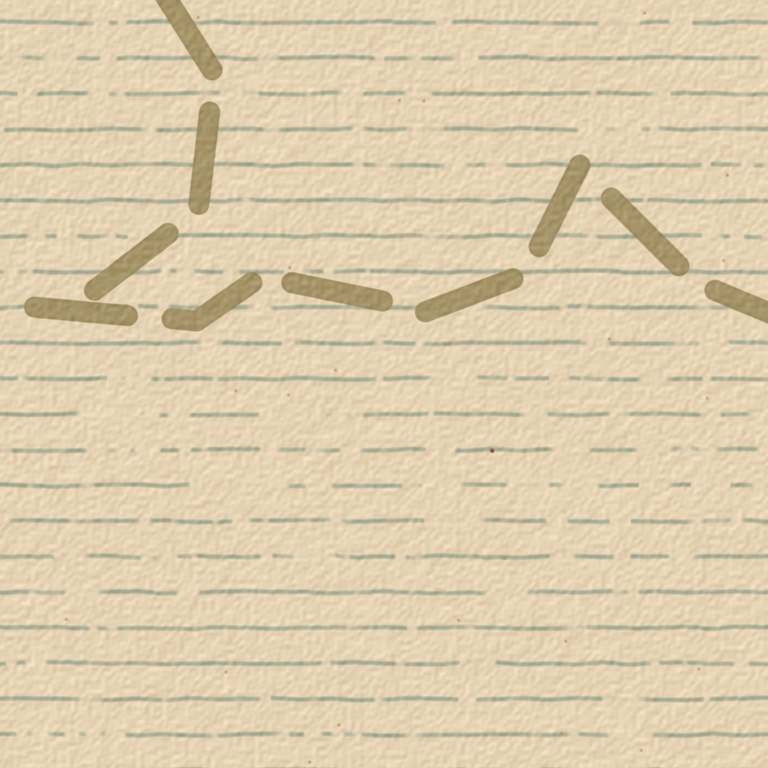
Reproduce this texture procedurally as a WebGL 2 fragment shader.

```glsl
#version 300 es
precision highp float;

uniform vec2 u_resolution;
out vec4 fragColor;

// Colours
const vec3 PAPER = vec3(0.902, 0.828, 0.703);
const vec3 RULE_INK = vec3(0.635, 0.660, 0.570);
const vec3 DASH_INK = vec3(0.630, 0.560, 0.385);
const vec3 SPECK_RED = vec3(0.55, 0.22, 0.16);
const vec3 SPECK_TAN = vec3(0.72, 0.52, 0.36);

// Ruled lines, measured down from the top edge
const float RULE_FIRST = 0.0292;
const float RULE_SPACING = 0.04637;
const float RULE_HALF_WIDTH = 0.0027;
const float RULE_WOBBLE = 0.0030;
const float RULE_WEAR = 0.29;
const float RULE_WEAR_MIDDLE = 0.12;

// Marker dashes
const float DASH_RADIUS = 0.0137;
const float DASH_OPACITY = 0.92;
const float DASH_RIM = 0.025;

// Paper surface
const float GRAIN_CELLS = 175.0;
const float GRAIN_DEPTH = 0.14;
const float SPECK_CELLS = 28.0;
const float SPECK_CHANCE = 0.035;
const vec2 RED_SPECK = vec2(0.641, 0.413);

// Each dash holds both ends of a stroke: start.xy, end.xy
const int DASH_COUNT = 11;
const vec4 DASHES[DASH_COUNT] = vec4[](
    vec4(0.207, 1.018, 0.276, 0.909),
    vec4(0.273, 0.854, 0.259, 0.734),
    vec4(0.219, 0.696, 0.123, 0.622),
    vec4(0.045, 0.600, 0.166, 0.589),
    vec4(0.224, 0.585, 0.256, 0.582),
    vec4(0.256, 0.582, 0.328, 0.632),
    vec4(0.380, 0.632, 0.498, 0.608),
    vec4(0.554, 0.594, 0.668, 0.637),
    vec4(0.755, 0.785, 0.702, 0.679),
    vec4(0.796, 0.742, 0.884, 0.654),
    vec4(0.931, 0.622, 1.020, 0.585));

float hash(vec2 cell) {
    uvec2 q = uvec2(ivec2(cell)) * uvec2(1597u, 3812u) + 7919u;
    uint n = (q.x ^ (q.y * 2654u)) * 747796u + q.y;
    n = (n ^ (n >> 15)) * 739982445u;
    n = (n ^ (n >> 13)) * 277803737u;
    return float((n ^ (n >> 16)) >> 8) / 16777216.0;
}

float noise(vec2 p) {
    vec2 i = floor(p), f = fract(p);
    f = f * f * (3.0 - 2.0 * f);
    return mix(mix(hash(i), hash(i + vec2(1, 0)), f.x),
               mix(hash(i + vec2(0, 1)), hash(i + vec2(1, 1)), f.x), f.y);
}

float paperHeight(vec2 p) {
    return 0.65 * noise(p * GRAIN_CELLS) + 0.35 * noise(p * GRAIN_CELLS * 0.52 + 31.0);
}

float segmentDistance(vec2 p, vec2 a, vec2 b) {
    vec2 pa = p - a, ba = b - a;
    return length(pa - ba * clamp(dot(pa, ba) / dot(ba, ba), 0.0, 1.0));
}

// Coverage of the worn, slightly wavering ruled lines
float ruleCoverage(vec2 p, float soft) {
    float level = (1.0 - p.y - RULE_FIRST) / RULE_SPACING;
    float row = round(level);
    float lane = row * 7.0 + 40.0;
    float waver = (noise(vec2(p.x * 28.0, lane + 3.0)) - 0.5) * RULE_WOBBLE;
    float d = abs((level - row) * RULE_SPACING + waver) - RULE_HALF_WIDTH;
    float ink = 0.62 * noise(vec2(p.x * 26.0, lane)) + 0.38 * noise(vec2(p.x * 75.0, lane + 1.0));
    float middle = exp(-pow((row - 12.0) / 3.5, 2.0));
    float wear = RULE_WEAR + RULE_WEAR_MIDDLE * middle;
    float blot = 0.72 + 0.4 * noise(p * vec2(110.0, 160.0));
    return smoothstep(soft, -soft, d) * smoothstep(wear - 0.07, wear + 0.09, ink) * min(blot, 1.0);
}

void main() {
    vec2 p = gl_FragCoord.xy / u_resolution;
    float pixel = 1.0 / min(u_resolution.x, u_resolution.y);
    float soft = max(0.0014, 0.75 * pixel);

    vec3 color = mix(PAPER, RULE_INK, ruleCoverage(p, soft * 1.5));

    // Scattered fibres and one red fleck
    vec2 cell = floor(p * SPECK_CELLS);
    vec2 jitter = 0.2 + 0.6 * vec2(hash(cell + 101.0), hash(cell + 211.0));
    float speck = length(p - (cell + jitter) / SPECK_CELLS);
    float present = step(hash(cell + 307.0), SPECK_CHANCE);
    color = mix(color, SPECK_TAN, 0.65 * present * smoothstep(0.0035, 0.0005, speck));
    color = mix(color, SPECK_RED, 0.85 * smoothstep(0.0042, 0.0012, length(p - RED_SPECK)));

    // Translucent dashes, a touch darker at the rim
    float d = 1.0;
    for (int i = 0; i < DASH_COUNT; i++)
        d = min(d, segmentDistance(p, DASHES[i].xy, DASHES[i].zw));
    d -= DASH_RADIUS;
    float rim = smoothstep(-0.006, -0.001, d);
    color = mix(color, DASH_INK - DASH_RIM * rim, DASH_OPACITY * smoothstep(soft, -soft, d));

    // Embossed grain lit from the upper left
    vec2 toLight = vec2(-0.0022, 0.0026);
    float relief = paperHeight(p - toLight * 0.5) - paperHeight(p + toLight * 0.5);
    float mottle = noise(p * 60.0 + 9.0) - 0.5;
    color += (relief * GRAIN_DEPTH + mottle * 0.018) * vec3(0.92, 1.0, 1.08);

    fragColor = vec4(clamp(color, 0.0, 1.0), 1.0);
}
```
